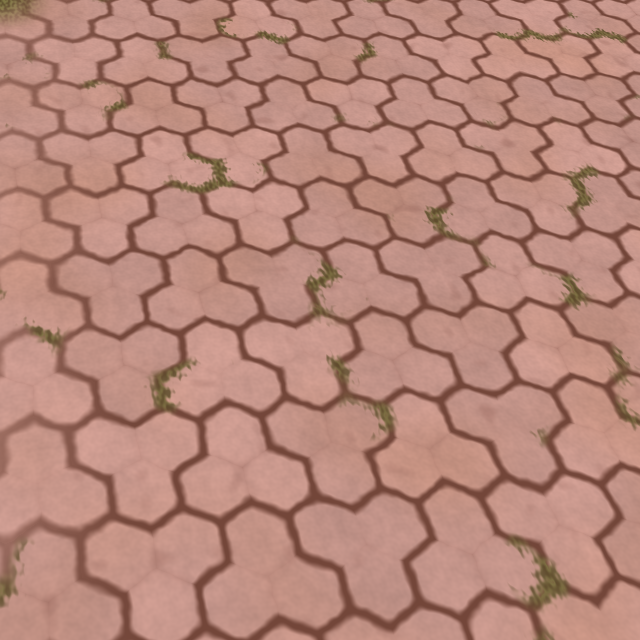
A Shadertoy shader for this texture:

```glsl
// Pink three-lobed hexagon pavers in perspective, with dark joints and tufts of moss.

// Maps paver cells (across, down, 1) to the canvas, measured from its top left
const mat3 CAMERA = mat3(0.2279, 0.0006, 0.028,
                         0.0047, 0.0688, -0.060,
                         0.4766, 0.2214, 1.0);
const float ROW = 0.8660254;          // row spacing of hexagons of width 1
const float JOINT_CORE = 0.012;       // half width of the darkest part
const float JOINT_FADE = 0.105;       // where the joint shadow ends
const float CORNER_SHARPNESS = 38.0;
const float WOBBLE = 0.05;
const float GROOVE_DEPTH = 0.16;
const float TONE_SPREAD = 0.07;
const float MOSS_START = 0.25;        // higher is rarer

const vec3 PAVER = vec3(0.785, 0.595, 0.553);
const vec3 WARM = vec3(0.765, 0.565, 0.500);
const vec3 STAIN = vec3(0.57, 0.38, 0.34);
const vec3 JOINT = vec3(0.44, 0.265, 0.215);
const vec3 MOSS_DARK = vec3(0.36, 0.30, 0.17);
const vec3 MOSS_LIGHT = vec3(0.50, 0.47, 0.27);

float hash(vec2 p) {
    vec3 h = fract(p.xyx * vec3(0.1031, 0.1030, 0.0973));
    h += dot(h, h.yzx + 33.33);
    return fract((h.x + h.y) * h.z);
}

float cornerSlope(vec2 cell, vec2 corner, vec2 f) {
    float angle = 6.2831853 * hash(cell + corner);
    return dot(vec2(cos(angle), sin(angle)), f - corner);
}

// Gradient noise, about -0.7 to 0.7
float noise(vec2 p) {
    vec2 cell = floor(p), f = p - cell;
    vec2 t = f * f * f * (f * (f * 6.0 - 15.0) + 10.0);
    vec2 e = vec2(0.0, 1.0);
    return mix(mix(cornerSlope(cell, e.xx, f), cornerSlope(cell, e.yx, f), t.x),
               mix(cornerSlope(cell, e.xy, f), cornerSlope(cell, e.yy, f), t.x), t.y);
}

vec2 hexCenter(vec2 p) {
    vec2 size = vec2(1.0, 2.0 * ROW);
    vec2 a = floor(p / size + 0.5) * size;
    vec2 b = (floor(p / size) + 0.5) * size;
    return distance(p, a) < distance(p, b) ? a : b;
}

// Groups hexagons in threes, pointing up and down by turns
vec2 paverId(vec2 center) {
    float row = floor(center.y / ROW + 0.5);
    float col = floor(center.x + 0.25);
    float group = floor((col + 0.5) / 3.0);
    float pair = floor((row + 0.5) / 2.0);
    float m = col - 3.0 * group;
    bool upperRow = row - 2.0 * pair < 0.5;
    return vec2(2.0 * group + (upperRow ? min(m, 1.0) : m), pair);
}

void mainImage(out vec4 fragColor, in vec2 fragCoord) {
    vec2 uv = fragCoord / iResolution.xy;
    vec3 ground = inverse(CAMERA) * vec3(uv.x, 1.0 - uv.y, 1.0);
    vec2 plane = ground.xy / ground.z * vec2(3.0, 2.0 * ROW);
    float pixel = max(fwidth(plane.x), fwidth(plane.y));

    // Worn outlines
    vec2 p = plane + WOBBLE * vec2(noise(plane * 2.3), noise(plane * 2.3 + 41.0));
    p += 0.45 * WOBBLE * vec2(noise(plane * 7.0 + 13.0), noise(plane * 7.0 + 67.0));

    // Rounded distance to joints; inner edges add up to a groove
    vec2 center = hexCenter(p);
    vec2 id = paverId(center);
    float outer = 1e-6, groove = 0.0;
    for (int i = 0; i < 6; i++) {
        float angle = float(i) * 1.0471976;
        vec2 dir = vec2(cos(angle), sin(angle));
        float edge = 0.5 - dot(p - center, dir);
        if (distance(paverId(center + dir), id) > 0.5) outer += exp(-CORNER_SHARPNESS * edge);
        else groove += exp(-20.0 * edge);
    }
    float d = -log(outer) / CORNER_SHARPNESS;

    // Paver face: tone, mottling, grooves and stains
    float tone = hash(id + 7.0);
    float cloud = noise(plane * 1.4 + 5.0);
    float grain = noise(plane * 6.0) + 0.7 * noise(plane * 15.0);
    vec3 color = mix(PAVER, WARM, smoothstep(-0.2, 0.6, noise(plane * 0.45 + 23.0)));
    color *= 1.0 + TONE_SPREAD * (tone - 0.6) + 0.06 * cloud + 0.045 * grain;
    float wear = 0.35 + hash(id + 31.0) + 0.9 * noise(plane * 3.0 + 9.0);
    color = mix(color, STAIN, clamp(GROOVE_DEPTH * groove * wear, 0.0, 0.6));
    color = mix(color, STAIN, 0.35 * smoothstep(0.3, 0.65, noise(plane * 2.1 + 77.0)));

    // Joints, hazy and faint toward the left side
    float clarity = smoothstep(-0.05, 0.24, uv.x);
    float width = 1.0 + 0.5 * noise(plane * 3.2 + 19.0);
    float fade = JOINT_FADE * width + 0.3 * pixel + 0.05 * (1.0 - clarity);
    float joint = 1.0 - smoothstep(JOINT_CORE, fade, d);
    color = mix(color, JOINT, joint * mix(0.5, 0.97, clarity));

    // Moss tufts spreading from the joints, dense in the far left corner
    float blades = noise(plane * vec2(13.0, 7.0) + 3.0);
    float corner = 1.0 - smoothstep(0.0, 0.09, length((uv - vec2(0.0, 1.0)) * vec2(1.0, 1.7)));
    float patches = noise(plane * 0.62 + 51.0) + 0.25 * noise(plane * 2.0 + 8.0);
    float moss = smoothstep(MOSS_START, MOSS_START + 0.2, patches);
    moss *= 1.0 - smoothstep(0.05, 0.21, d + 0.2 * blades);
    moss = max(0.85 * moss, corner);
    color = mix(color, mix(MOSS_DARK, MOSS_LIGHT, smoothstep(-0.4, 0.4, blades)), moss);

    fragColor = vec4(color, 1.0);
}
```
